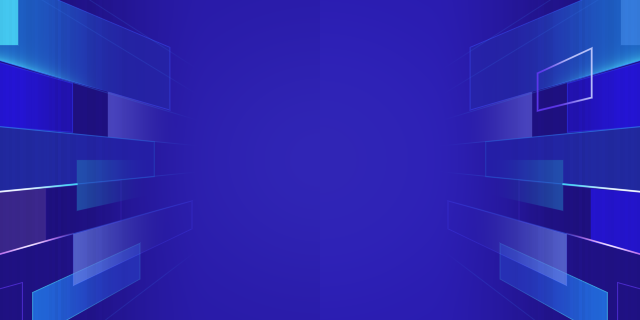
A WebGL 2 fragment shader for this background:

```glsl
#version 300 es
precision highp float;
// Two mirrored walls of translucent panels recede towards a calm blue centre.
// Each panel is a distance to a quad with upright sides; glowing rails are
// segments. Positions are in canvas heights, with the origin at the lower left.

#define RAIL_WIDTH 0.0028
#define GLOW_WIDTH 0.020
#define STRIPE_COUNT 110.0
#define STRIPE_GAIN 0.05
#define NIGHT vec3(0.115, 0.06, 0.49)
#define ROYAL vec3(0.14, 0.08, 0.83)
#define AZURE vec3(0.13, 0.46, 0.90)
#define CYAN vec3(0.28, 0.82, 0.96)
#define MIST vec3(0.42, 0.52, 0.90)
#define VIOLET vec3(0.38, 0.22, 0.95)

uniform vec2 u_resolution;
out vec4 fragColor;

float hash(float n) { return fract(sin(n * 127.1) * 43758.5453); }

// Signed distance to a quad: x range, then top and bottom heights at each end
float panel(vec2 p, vec2 span, vec2 top, vec2 bottom) {
    float t = (p.x - span.x) / (span.y - span.x);
    float slab = max(p.y - mix(top.x, top.y, t), mix(bottom.x, bottom.y, t) - p.y);
    return max(slab * 0.95, max(span.x - p.x, p.x - span.y));
}

float segment(vec2 p, vec2 a, vec2 b) {
    vec2 d = b - a;
    return length(p - a - d * clamp(dot(p - a, d) / dot(d, d), 0.0, 1.0));
}

float fill(float d) {
    float px = 0.7 / u_resolution.y;
    return 1.0 - smoothstep(-px, px, d);
}

float stroke(float d) { return fill(abs(d) - RAIL_WIDTH * 0.5); }

// Opacity that falls from 1 at x = a to 0 at x = b
float fade(float x, float a, float b) { return 1.0 - smoothstep(a, b, x); }

void main() {
    vec2 uv = gl_FragCoord.xy / u_resolution.y;
    float width = u_resolution.x / u_resolution.y;
    bool rightSide = uv.x > 0.5 * width;
    vec2 p = vec2(min(uv.x, width - uv.x), uv.y);
    float d;

    // Backdrop with a soft central light and dark flanks
    float r = length((uv - vec2(0.5 * width, 0.5)) * vec2(0.9, 1.0));
    vec3 col = mix(vec3(0.188, 0.145, 0.71), vec3(0.16, 0.105, 0.66), smoothstep(0.0, 0.65, r));
    if (rightSide) col += vec3(0.005, 0.005, 0.03) * smoothstep(0.0, 0.4, r);
    col = mix(col, NIGHT, 0.85 * fade(p.x, 0.15, 0.66));

    // Top panel, lit along its lower edge
    d = panel(p, vec2(-0.1, 0.531), vec2(1.12, 0.852), vec2(0.84, 0.656));
    d = max(d, (p.y - 1.0 + (p.x - 0.30) * 0.64) * 0.84);
    vec3 topColor = mix(AZURE * 0.87, vec3(0.14, 0.16, 0.66), smoothstep(0.0, 0.42, p.x));
    col = mix(col, topColor, fill(d) * mix(0.95, 0.55, smoothstep(0.2, 0.53, p.x)));
    float lower = p.y - 0.811 + 0.292 * p.x;
    col = mix(col, CYAN, fill(d) * exp(-abs(lower) / GLOW_WIDTH) * 0.75 * fade(p.x, 0.0, 0.34));
    col += vec3(0.04, 0.09, 0.17) * stroke(d);

    // Corner block
    d = panel(p, vec2(-0.1, rightSide ? 0.06 : 0.057), vec2(1.1), vec2(0.859));
    col = mix(col, rightSide ? vec3(0.25, 0.53, 0.91) : CYAN, fill(d) * (rightSide ? 0.7 : 0.92));

    // Royal panel with a rounded rim, then the dark gap and misty pane
    d = panel(p, vec2(-0.1, 0.215), vec2(0.82, 0.73), vec2(0.625, 0.60));
    d = length(max(vec2(d, 0.0), 0.0)) + min(d, 0.0) - 0.012;
    col = mix(col, mix(ROYAL, vec3(0.13, 0.07, 0.68), smoothstep(0.05, 0.22, p.x)), fill(d));
    col = mix(col, vec3(0.18, 0.20, 0.93), 0.7 * stroke(d));
    d = panel(p, vec2(0.229, 0.339), vec2(0.742, 0.7135), vec2(0.584, 0.572));
    col = mix(col, NIGHT, 0.8 * fill(d));
    d = panel(p, vec2(0.337, 0.56), vec2(0.7135, 0.647), vec2(0.570, 0.550));
    col = mix(col, vec3(0.32, 0.31, 0.78), 0.85 * fill(d) * fade(p.x, 0.31, 0.56));

    // Middle band and its teal overlay
    d = panel(p, vec2(-0.1, 0.482), vec2(0.614, 0.557), vec2(0.391, 0.448));
    vec3 bandColor = mix(vec3(0.13, 0.17, 0.64), vec3(0.14, 0.12, 0.65), smoothstep(0.1, 0.48, p.x));
    col = mix(col, bandColor, 0.9 * fill(d));
    col = mix(col, AZURE, 0.35 * stroke(d));
    d = panel(p, vec2(0.143, 0.378), vec2(0.411, 0.437), vec2(0.245, 0.31));
    col = mix(col, NIGHT, 0.75 * fill(d) * fade(p.x, 0.2, 0.42));
    col = mix(col, VIOLET, 0.2 * stroke(d));
    d = panel(p, vec2(0.240, 0.46), vec2(0.5), vec2(0.341, 0.39));
    col = mix(col, vec3(0.13, 0.36, 0.68), 0.8 * fill(d) * fade(p.x, 0.20, 0.47));

    // Outer lower panel differs in colour between the walls
    d = panel(p, vec2(-0.1, rightSide ? 0.154 : 0.143), vec2(0.391, 0.411), vec2(0.178, 0.245));
    col = mix(col, rightSide ? ROYAL : vec3(0.24, 0.16, 0.55), 0.9 * fill(d));

    // Lower wing and the pale pane above it
    d = panel(p, vec2(0.102, 0.4375), vec2(0.086, 0.240), vec2(-0.06, 0.128));
    vec3 wingColor = mix(AZURE, vec3(0.15, 0.20, 0.72), smoothstep(0.10, 0.40, p.x));
    col = mix(col, wingColor, 0.85 * fill(d));
    col = mix(col, CYAN, stroke(d) * mix(0.7, 0.2, smoothstep(0.1, 0.43, p.x)));
    d = panel(p, vec2(0.229, 0.60), vec2(0.268, 0.372), vec2(0.107, 0.285));
    col = mix(col, MIST, 0.72 * fill(d) * fade(p.x, 0.17, 0.54));
    col += vec3(0.03, 0.04, 0.09) * stroke(d);

    // Small violet frame at the bottom corner
    d = panel(p, vec2(-0.1, 0.070), vec2(0.07, 0.117), vec2(-0.1));
    col = mix(col, VIOLET, 0.7 * stroke(d));

    // Fine upright stripes in the outer wall
    col *= 1.0 + STRIPE_GAIN * (hash(floor(p.x * STRIPE_COUNT)) - 0.5) * fade(p.x, 0.25, 0.55);

    // Rails converge on the centre: wall height and inner height per rail
    vec2 rails[7] = vec2[7](vec2(1.18, 0.779), vec2(1.08, 0.70), vec2(0.811, 0.622),
        vec2(0.604, 0.544), vec2(0.401, 0.4635), vec2(0.206, 0.380), vec2(-0.25, 0.224));
    for (int i = 0; i < 7; i++) {
        d = segment(p, vec2(0.0, rails[i].x), vec2(0.625, rails[i].y));
        float strength = (i > 1 && i < 6) ? mix(0.65, 0.22, smoothstep(0.1, 0.4, p.x)) : 0.18;
        col = mix(col, vec3(0.20, 0.48, 0.95), stroke(d) * strength * fade(p.x, 0.48, 0.63));
    }

    // Bright ends of two rails
    d = segment(p, vec2(0.0, 0.401), vec2(0.240, 0.4245));
    col = mix(col, mix(vec3(0.93, 0.95, 1.0), CYAN, smoothstep(0.06, 0.24, p.x)), fill(d - 0.0028));
    d = segment(p, vec2(0.0, 0.206), vec2(0.229, 0.271));
    vec3 pinkWhite = mix(vec3(0.72, 0.38, 0.92), vec3(0.95, 0.88, 1.0), exp(-pow((p.x - 0.09) / 0.06, 2.0)));
    col = mix(col, pinkWhite, fill(d - 0.0025) * fade(p.x, 0.14, 0.25));

    // Floating frame on the right wall only
    if (rightSide) {
        d = panel(p, vec2(0.151, 0.320), vec2(0.849, 0.771), vec2(0.695, 0.654));
        vec3 frameColor = mix(vec3(0.78, 0.80, 1.0), VIOLET, smoothstep(0.17, 0.31, p.x + 0.5 * (0.75 - p.y)));
        col = mix(col, frameColor, 0.9 * fill(abs(d) - 0.0028));
    }
    fragColor = vec4(col, 1.0);
}
```
